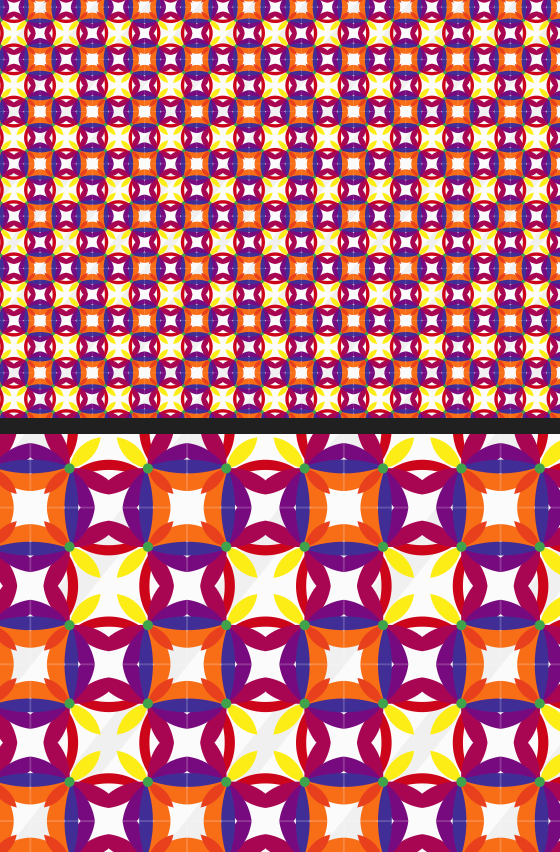
Top: the whole. Bottom: its middle third, enlarged.
Give the GLSL for this pattern, as a Shadertoy shader.

```glsl
// Kaleidoscopic tiling of pointed petals in rainbow colours on white.
// Each cell is folded by mirrors to one corner, where a fan of lens-shaped
// petals is drawn; the mirrors turn the fans into stars and ringed discs.

#define REPEATS_DOWN 8.0
#define STAR_OFFSET vec2(0.766, 0.864)
#define PETAL_LENGTH 0.37
#define PETAL_WIDTH 0.054
#define EDGE_WIDTH 0.044
#define LEAF_LENGTH 0.28
#define LEAF_WIDTH 0.048
#define BUD_RADIUS 0.032
#define BAND_SHADE 0.045
#define SEAM_STRENGTH 0.18

const vec3 WHITE = vec3(0.99, 0.985, 0.985);
const vec3 RED = vec3(0.80, 0.02, 0.10);
const vec3 MAGENTA = vec3(0.66, 0.02, 0.32);
const vec3 PURPLE = vec3(0.47, 0.04, 0.50);
const vec3 BLUE = vec3(0.25, 0.18, 0.59);
const vec3 ORANGE = vec3(0.97, 0.43, 0.09);
const vec3 VERMILION = vec3(0.91, 0.25, 0.11);
const vec3 YELLOW = vec3(0.99, 0.93, 0.09);
const vec3 GREEN = vec3(0.25, 0.64, 0.30);

// Signed distance to a lens that grows from the origin at an angle in degrees.
float petal(vec2 p, float degrees, float len, float halfWidth) {
    float angle = radians(degrees);
    vec2 axis = vec2(cos(angle), sin(angle));
    float along = dot(p, axis) - 0.5 * len;
    float across = abs(dot(p, vec2(-axis.y, axis.x)));
    float radius = (0.25 * len * len + halfWidth * halfWidth) / (2.0 * halfWidth);
    return length(vec2(along, across + radius - halfWidth)) - radius;
}

// Crescent between two arcs along the outer side of a disc.
float crescent(vec2 p) {
    float outer = length(p - vec2(0.25, -0.305)) - 0.36;
    float inner = length(p - vec2(0.25, -0.50)) - 0.49;
    return max(max(outer, -inner), -p.x);
}

float coverage(float dist, float pixel) {
    return clamp(0.5 - dist / pixel, 0.0, 1.0);
}

void paint(inout vec3 color, vec3 ink, float dist, float pixel) {
    color = mix(color, ink, coverage(dist, pixel));
}

void mainImage(out vec4 fragColor, in vec2 fragCoord) {
    float pixel = REPEATS_DOWN / iResolution.y;
    vec2 p = fragCoord * pixel - STAR_OFFSET;

    // Mirror the cell to one quarter, then across its diagonal.
    vec2 cell = abs(fract(p + 0.5) - 0.5);
    vec2 d = cell - 0.25;
    d = d.x < d.y ? d.yx : d;

    // White ground with faint slanting bands.
    float slant = abs(fract(p.x - 0.8 * p.y) - 0.5);
    vec3 color = WHITE - BAND_SHADE * coverage(slant - 0.11, pixel);

    // Leaves in the open squares and rims of the discs.
    paint(color, YELLOW, petal(d, 45.0, LEAF_LENGTH, LEAF_WIDTH), pixel);
    paint(color, RED, crescent(d), pixel);

    // Fan inside the discs.
    paint(color, MAGENTA, petal(d, -27.0, PETAL_LENGTH, PETAL_WIDTH), pixel);
    paint(color, PURPLE, petal(d, -64.0, PETAL_LENGTH, PETAL_WIDTH), pixel);

    // Fan inside the orange stars.
    paint(color, ORANGE, petal(d, -111.0, PETAL_LENGTH, PETAL_WIDTH * 1.15), pixel);
    paint(color, VERMILION, petal(d, -135.0, 0.23, 0.036), pixel);

    // Lenses between stars and discs, and buds where the fans meet.
    paint(color, BLUE, petal(d - vec2(0.012, 0.0), -90.0, 0.5, EDGE_WIDTH), pixel);
    paint(color, GREEN, length(d) - BUD_RADIUS, pixel);

    // Pale hairlines along the mirrors through the stars.
    float seam = min(cell.x, cell.y) - 0.006;
    color = mix(color, WHITE, SEAM_STRENGTH * coverage(seam, pixel));

    fragColor = vec4(color, 1.0);
}
```
